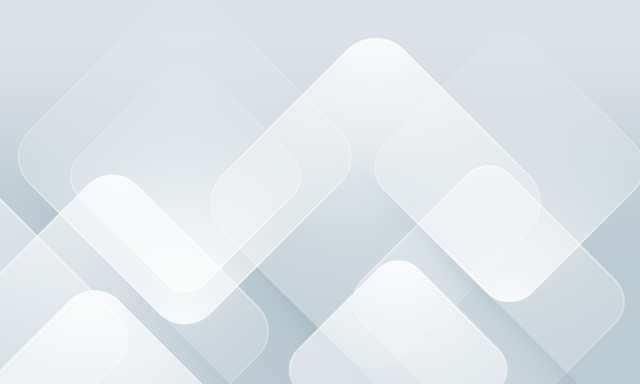
Write a Shadertoy shader that draws this background.

```glsl
// Overlapping translucent rounded diamonds with soft glows on a pale blue-grey gradient.

const float ASPECT = 1.67;                        // canvas width in canvas heights
const vec3 SKY_TOP = vec3(0.860, 0.884, 0.903);
const vec3 SKY_LOW = vec3(0.735, 0.795, 0.827);
const vec3 GLASS = vec3(0.985, 0.988, 0.990);
const vec3 SHADE = vec3(0.600, 0.690, 0.740);
const float GLOW_POWER = 1.6;
const float SHADE_WIDTH = 0.05;
const float RIM_WIDTH = 0.001;
const float RIM_STRENGTH = 0.55;

// Panels from back to front: centre x, centre y, half side, corner radius
const int PANELS = 9;
const vec4 SHAPE[PANELS] = vec4[PANELS](
    vec4(1.275, 0.214, 0.274, 0.080),
    vec4(0.980, 0.470, 0.335, 0.105),
    vec4(0.482, 0.591, 0.335, 0.095),
    vec4(0.484, 0.541, 0.2335, 0.072),
    vec4(1.329, 0.565, 0.273, 0.085),
    vec4(0.293, 0.137, 0.3145, 0.090),
    vec4(0.246, -0.107, 0.274, 0.090),
    vec4(-0.150, 0.114, 0.367, 0.085),
    vec4(1.039, 0.037, 0.223, 0.075));

// Dim opacity, bright opacity, bright corner (1 top, -1 bottom), shadow strength
const vec4 LIGHT[PANELS] = vec4[PANELS](
    vec4(0.20, 0.60, 1.0, 0.0),
    vec4(0.12, 0.96, 1.0, 0.60),
    vec4(0.04, 0.95, -1.0, 0.60),
    vec4(0.03, 0.90, -1.0, 0.0),
    vec4(0.05, 0.96, -1.0, 0.40),
    vec4(0.08, 0.95, 1.0, 0.0),
    vec4(0.40, 0.97, 1.0, 0.0),
    vec4(0.22, 0.62, 1.0, 0.0),
    vec4(0.42, 0.97, 1.0, 0.0));

// Turn the plane so that diamond sides follow the axes
vec2 turnDiagonal(vec2 p) {
    return vec2(p.x + p.y, p.y - p.x) * sqrt(0.5);
}

float roundedSquare(vec2 p, float halfSide, float radius) {
    vec2 q = abs(p) - halfSide + radius;
    return length(max(q, 0.0)) + min(max(q.x, q.y), 0.0) - radius;
}

// Soft band along the lower-left side, running on past the corner
float sideShadow(vec2 p, float halfSide, float pixel) {
    float away = -halfSide - p.x;
    float along = smoothstep(-0.35, 0.2, -p.y);
    return smoothstep(-pixel, pixel, away) * exp(-max(away, 0.0) / SHADE_WIDTH) * along;
}

void mainImage(out vec4 fragColor, in vec2 fragCoord) {
    vec2 p = fragCoord / iResolution.xy * vec2(ASPECT, 1.0);
    float pixel = 1.0 / iResolution.y;

    // Backdrop
    vec3 color = mix(SKY_TOP, SKY_LOW, smoothstep(0.05, 0.65, 1.0 - p.y));

    for (int i = 0; i < PANELS; i++) {
        vec4 shape = SHAPE[i];
        vec4 light = LIGHT[i];
        vec2 offset = p - shape.xy;
        vec2 local = turnDiagonal(offset);
        float dist = roundedSquare(local, shape.z, shape.w);

        // Shadow beside the panel
        color = mix(color, SHADE, light.w * sideShadow(local, shape.z, pixel));

        // Glass, brightest at one corner
        float reach = shape.z * sqrt(2.0);
        vec2 brightCorner = vec2(0.0, light.z * reach);
        float glow = clamp(1.0 - length(offset - brightCorner) / (2.0 * reach), 0.0, 1.0);
        float opacity = mix(light.x, light.y, pow(glow, GLOW_POWER));
        float inside = 1.0 - smoothstep(-0.7 * pixel, 0.7 * pixel, dist);
        color = mix(color, GLASS, opacity * inside);

        // Thin bright rim
        float rim = 1.0 - smoothstep(RIM_WIDTH, RIM_WIDTH + pixel, abs(dist + RIM_WIDTH));
        color = mix(color, vec3(1.0), rim * RIM_STRENGTH * smoothstep(0.05, 0.6, glow));
    }

    fragColor = vec4(color, 1.0);
}
```
